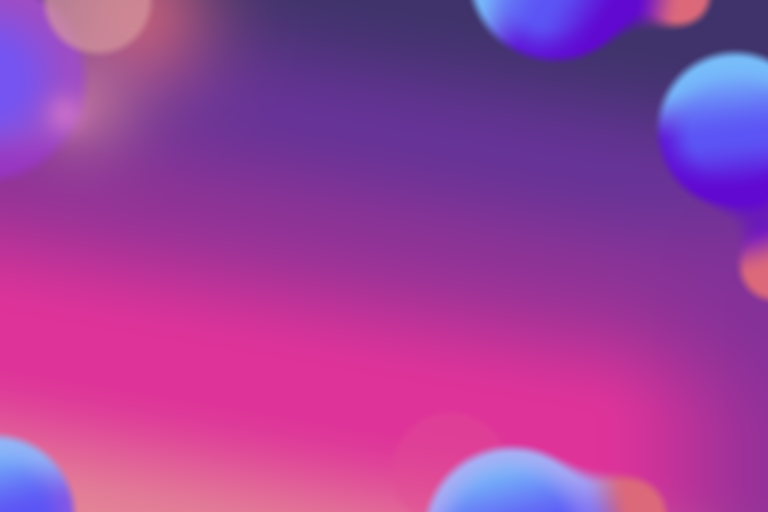
This background is drawn by a Shadertoy shader. Its source:

```glsl
#define ASPECT 1.5
#define SLANT 0.17
#define EDGE 0.013
#define NECK 0.12
#define SKY vec3(0.47, 0.74, 0.98)
#define BLUE vec3(0.36, 0.33, 0.96)
#define VIOLET vec3(0.38, 0.03, 0.82)
#define LAVENDER vec3(0.74, 0.66, 0.95)
#define CORAL vec3(0.86, 0.41, 0.48)
#define PEACH vec3(0.84, 0.60, 0.62)
#define PURPLE vec3(0.40, 0.20, 0.59)
#define PINK vec3(0.87, 0.20, 0.60)

float smoothMin(float a, float b, float k) {
    float h = max(k - abs(a - b), 0.0) / k;
    return min(a, b) - 0.25 * h * h * k;
}

float disc(vec2 p, vec2 centre, float radius, float soft) {
    return 1.0 - smoothstep(-soft, soft, length(p - centre) - radius);
}

float glow(vec2 p, vec2 centre, float size) {
    vec2 q = (p - centre) / size;
    return exp(-dot(q, q));
}

// Slanted sky from salmon through pink to dusk
vec3 backdrop(vec2 p) {
    float h = p.y + SLANT * p.x;
    vec3 col = mix(vec3(0.89, 0.51, 0.59), PINK, smoothstep(0.02, 0.30, h));
    col = mix(col, vec3(0.57, 0.20, 0.59), smoothstep(0.38, 0.67, h));
    col = mix(col, PURPLE, smoothstep(0.62, 0.88, h));
    col = mix(col, vec3(0.25, 0.20, 0.42), smoothstep(0.86, 1.13, h));
    float side = smoothstep(1.15, 1.55, p.x) * (1.0 - smoothstep(0.4, 0.8, p.y));
    return mix(col, vec3(0.50, 0.19, 0.60), 0.8 * side);
}

// Two fused circles: shaded along axis, coral at the tail, tinted rim
vec3 blob(vec3 under, vec2 p, vec3 body, vec3 tail, vec2 axis, float pale) {
    vec2 q = p - body.xy;
    vec2 reach = tail.xy - body.xy;
    float d = smoothMin(length(q) - body.z, length(p - tail.xy) - tail.z, NECK);
    float t = dot(q, axis) / body.z;

    vec3 col = mix(SKY, BLUE, smoothstep(-0.95, 0.1, t));
    col = mix(col, VIOLET, smoothstep(0.1, 0.85, t));
    vec3 rim = mix(mix(SKY, VIOLET, smoothstep(-0.6, 0.1, t)), LAVENDER, pale);
    col = mix(col, rim, 0.8 * smoothstep(-0.07, 0.0, d));
    col = mix(col, CORAL, smoothstep(0.65, 1.02, dot(q, reach) / dot(reach, reach)));
    return mix(under, col, 1.0 - smoothstep(-EDGE, EDGE, d));
}

// Violet sphere with warm light spilling around it
vec3 litCorner(vec3 col, vec2 p) {
    col = mix(col, CORAL, 0.75 * glow(p, vec2(0.27, 0.97), 0.15));
    col = mix(col, vec3(0.78, 0.48, 0.60), 0.7 * glow(p, vec2(0.16, 0.80), 0.11));

    vec2 centre = vec2(-0.03, 0.844);
    float r = length(p - centre) / 0.195;
    vec3 sphere = mix(vec3(0.46, 0.33, 0.95), vec3(0.62, 0.30, 0.77), smoothstep(0.25, 0.95, r));
    sphere = mix(sphere, vec3(0.58, 0.15, 0.75), smoothstep(0.76, 0.66, p.y) * 0.6);
    col = mix(col, sphere, disc(p, centre, 0.195, 0.018));

    col = mix(col, vec3(0.87, 0.50, 0.80), 0.6 * glow(p, vec2(0.128, 0.777), 0.04));
    return mix(col, PEACH, 0.7 * disc(p, vec2(0.191, 1.0), 0.104, 0.012));
}

void mainImage(out vec4 fragColor, in vec2 fragCoord) {
    vec2 p = fragCoord / iResolution.xy * vec2(ASPECT, 1.0);
    vec3 col = litCorner(backdrop(p), p);

    // Faint bubble behind the lower blob
    col = mix(col, vec3(0.88, 0.30, 0.58), 0.45 * disc(p, vec2(0.88, 0.08), 0.113, 0.012));

    // Top, right, bottom and lower left blobs
    col = blob(col, p, vec3(1.084, 1.049, 0.166), vec3(1.328, 1.01, 0.058), vec2(0.86, -0.5), 0.0);
    col = blob(col, p, vec3(1.436, 0.746, 0.150), vec3(1.514, 0.482, 0.068), vec2(0.1, -0.99), 0.0);
    col = blob(col, p, vec3(1.0, -0.045, 0.170), vec3(1.23, -0.006, 0.070), vec2(0.25, -0.97), 0.9);
    col = blob(col, p, vec3(-0.01, -0.006, 0.154), vec3(-0.3, -0.1, 0.05), vec2(0.25, -0.97), 0.5);

    fragColor = vec4(col, 1.0);
}
```
